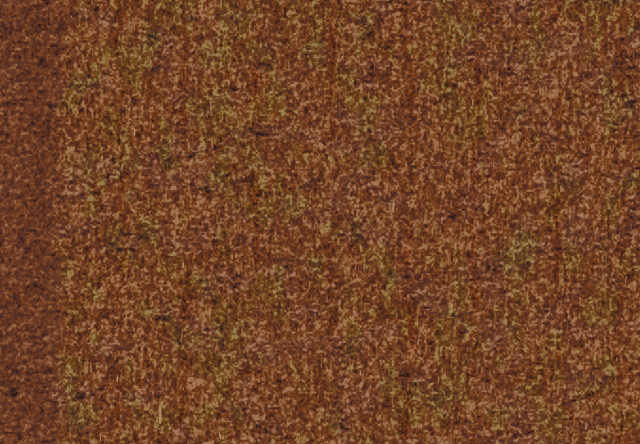
Reproduce this texture procedurally as a WebGL 2 fragment shader.

```glsl
#version 300 es
precision highp float;
// Coarse rust-brown fibre board: crisp crumbly grain lit from above, small dull
// clumps with dark pits, faint wavering vertical streaks, a matte band along the
// left edge and scattered upright slivers. Lengths are in canvas heights.
#define GRAIN_FREQ 140.0
#define FINE_FREQ 235.0
#define GRAIN_CONTRAST 0.50
#define RELIEF 0.80
#define PIT_DEPTH 0.42
#define STREAK_SPACING 0.165
#define STREAK_DEPTH 0.12
#define BAND_WIDTH 0.095
#define BASE_TONE 0.57
#define SLIVER_CELL vec2(0.015, 0.024)
#define SLIVER_DENSITY 0.5

uniform vec2 u_resolution;
out vec4 fragColor;

float hash(vec2 p) {
  vec3 q = fract(p.xyx * 0.1031);
  q += dot(q, q.yzx + 33.33);
  return fract((q.x + q.y) * q.z);
}

float noise(vec2 p) {
  vec2 c = floor(p), f = fract(p);
  f = f * f * (3.0 - 2.0 * f);
  return mix(mix(hash(c), hash(c + vec2(1, 0)), f.x),
             mix(hash(c + vec2(0, 1)), hash(c + vec2(1, 1)), f.x), f.y);
}

// Noise pushed towards its extremes, centred on zero
float crisp(vec2 p) {
  return smoothstep(0.15, 0.85, noise(p)) - 0.5;
}

float fbm(vec2 p) {
  float sum = 0.0, amp = 0.55;
  for (int i = 0; i < 3; i++) {
    sum += amp * noise(p);
    p = p * 2.1 + 17.3;
    amp *= 0.5;
  }
  return sum;
}

// Crumb height, wider than tall
float crumbs(vec2 p) {
  return 0.5 * noise(p * vec2(50, 82) + 5.0) + 0.5 * noise(p * vec2(100, 155) + 41.0);
}

// Brown ramp from pit to pale fibre
vec3 ramp(float t) {
  vec3 c = mix(vec3(0.20, 0.11, 0.085), vec3(0.31, 0.16, 0.11), smoothstep(-0.3, 0.0, t));
  c = mix(c, vec3(0.38, 0.20, 0.115), clamp(t * 4.0, 0.0, 1.0));
  c = mix(c, vec3(0.45, 0.23, 0.115), clamp(t * 4.0 - 1.0, 0.0, 1.0));
  c = mix(c, vec3(0.52, 0.31, 0.17), clamp(t * 4.0 - 2.0, 0.0, 1.0));
  return mix(c, vec3(0.61, 0.42, 0.285), clamp(t * 4.0 - 3.0, 0.0, 1.3));
}

// Tapered upright slivers, one at most per cell; scale enlarges, density thins
vec3 addSlivers(vec3 col, vec2 p, float scale, float density, float seed, float pixel) {
  vec2 cell = SLIVER_CELL * scale;
  vec2 home = floor(p / cell);
  for (int y = -1; y <= 1; y++)
  for (int x = -1; x <= 1; x++) {
    vec2 id = home + vec2(x, y);
    vec2 key = id + seed;
    if (hash(key) > density) continue;
    vec2 d = p - (id + vec2(hash(key + 11.7), hash(key + 23.1))) * cell;
    d.x -= (hash(key + 37.9) - 0.5) * 0.4 * d.y;
    float len = cell.y * mix(0.12, 0.38, hash(key + 51.3));
    float wid = mix(0.0011, 0.0024, hash(key + 67.7)) * sqrt(scale);
    float along = abs(d.y) / len;
    float edge = abs(d.x) - wid * (1.0 - 0.5 * along * along);
    float cover = smoothstep(0.5, -0.5, edge / pixel)
                * smoothstep(0.6, -0.6, (abs(d.y) - len) / pixel);
    float kind = hash(key + 83.9);
    vec3 tint = kind < 0.45 ? vec3(0.62, 0.42, 0.28)
              : kind < 0.62 ? vec3(0.53, 0.39, 0.15)
              : kind < 0.70 ? vec3(0.72, 0.57, 0.42) : vec3(0.46, 0.20, 0.08);
    float strength = hash(key + 97.1);
    col = mix(col, tint, cover * mix(0.2, 0.95, strength * strength));
  }
  return col;
}

void main() {
  float pixel = 1.0 / u_resolution.y;
  vec2 p = gl_FragCoord.xy * pixel;
  float across = gl_FragCoord.x / u_resolution.x;

  // Grain and upright fibres on a slightly warped plane
  vec2 warp = vec2(noise(p * 90.0 + 3.0), noise(p * 90.0 + 53.0)) - 0.5;
  vec2 q = p + 0.006 * warp;
  float grain = crisp(q * GRAIN_FREQ);
  float fine = crisp(p * FINE_FREQ + 29.0);
  float fibre = crisp(q * vec2(165, 48) + 57.0);

  // Left band, dull clumps and olive flecks, with edges broken by the grain
  float ragged = 0.02 * (noise(p * vec2(30, 18)) - 0.5);
  float band = 1.0 - smoothstep(-0.012, 0.012, across - BAND_WIDTH + ragged);
  float clump = smoothstep(0.44, 0.66, fbm(q * vec2(17, 27) + 9.0) + 0.10 * grain);
  clump = max(clump, 0.7 * band);
  float leftness = 1.0 - smoothstep(0.1, 0.6, across);
  float olive = smoothstep(0.46, 0.72, fbm(q * vec2(24, 17) + 71.0) + 0.16 * fibre + 0.05 * leftness);

  // Wavering, broken vertical streaks
  float sx = (p.x + 0.03 * (noise(p * vec2(3, 4) + 3.0) - 0.5) + 0.006 * warp.x) / STREAK_SPACING;
  float shift = 0.4 * (hash(vec2(floor(sx), 7.0)) - 0.5);
  float off = (fract(sx) - 0.5 - shift) * STREAK_SPACING;
  float streak = exp(-off * off / 0.00007) * smoothstep(0.25, 0.75, noise(p * vec2(80, 11) + 13.0));
  streak *= 1.0 - 0.8 * band;

  // Light from above and dark pits
  float light = crumbs(q) - crumbs(q + vec2(-0.002, 0.005));
  float pit = smoothstep(0.36, 0.20, noise(q * vec2(62, 125) + 87.0))
            * smoothstep(0.38, 0.62, noise(p * 30.0 + 19.0));
  float tone = BASE_TONE + RELIEF * light * (0.7 + 0.4 * clump);
  tone += GRAIN_CONTRAST * (0.9 * grain + fine + 0.85 * fibre * (1.0 - 0.5 * clump));
  tone -= PIT_DEPTH * pit * (0.4 + 0.6 * clump) + STREAK_DEPTH * streak;
  tone = mix(tone, 0.40 + 0.8 * (tone - BASE_TONE), band);
  tone += 0.07 * (fbm(p * 5.0 + 33.0) - 0.48);

  // Colour shifts and slivers
  vec3 col = ramp(tone);
  col += vec3(-0.008, 0.006, 0.026) * clump;
  col *= mix(vec3(1), vec3(0.95, 1.09, 0.92), olive * (1.0 - band));
  col *= mix(vec3(1), vec3(1.0, 0.90, 0.80), streak);
  vec3 chips = addSlivers(col, p, 1.0, SLIVER_DENSITY, 3.0, pixel);
  chips = addSlivers(chips, p, 1.7, SLIVER_DENSITY * 0.4, 131.0, pixel);
  chips = addSlivers(chips, p, 2.9, SLIVER_DENSITY * 0.13, 277.0, pixel);
  col = mix(col, chips, (1.0 - 0.65 * band) * (1.0 - 0.25 * clump));
  fragColor = vec4(clamp(col, 0.0, 1.0), 1.0);
}
```
